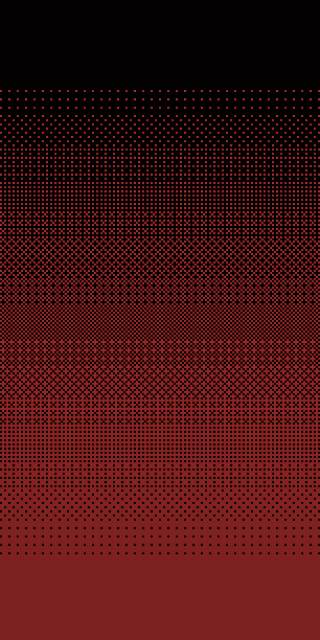
Reproduce this background procedurally as a WebGL 2 fragment shader.

```glsl
#version 300 es
precision highp float;

uniform vec2 u_resolution;
out vec4 fragColor;

const float COLUMNS = 153.0;  // dither cells across the width
const int SAMPLES = 4;        // subsamples per axis for smooth edges
const vec3 NIGHT = vec3(0.008, 0.0, 0.0);
const vec3 BRICK = vec3(0.485, 0.125, 0.125);
const vec3 EMBER = vec3(0.66, 0.165, 0.165);

// 2x2 ordered threshold, 0 to 3
int bayer2(ivec2 p) {
    p &= 1;
    return 2 * (p.x ^ p.y) + p.y;
}

// 4x4 ordered threshold, 0 to 15
int bayer4(ivec2 p) {
    return 4 * bayer2(p) + bayer2(p >> 1);
}

// Amount of red at a height, from 0 at the top to 1 at the base
float redAmount(float height) {
    return clamp((0.891 - height) / 0.782, 0.0, 1.0);
}

// Red ink glows a little more toward the top
vec3 inkColor(float height) {
    return mix(BRICK, EMBER, smoothstep(0.05, 0.75, height));
}

// Whether a cell is inked: 1 or 0
float ditherCell(ivec2 cell, float rows) {
    float height = (float(cell.y) + 0.5) / rows;
    float threshold = float(bayer4(cell + ivec2(0, 2))) + 0.5;
    return step(threshold, 16.0 * redAmount(height));
}

// Box-filtered ink coverage of one pixel
float inkCoverage(vec2 pixelCorner, float cellSize, float rows) {
    float sum = 0.0;
    for (int j = 0; j < SAMPLES; j++) {
        for (int i = 0; i < SAMPLES; i++) {
            vec2 offset = (vec2(i, j) + 0.5) / float(SAMPLES);
            ivec2 cell = ivec2(floor((pixelCorner + offset) / cellSize));
            sum += ditherCell(cell, rows);
        }
    }
    return sum / float(SAMPLES * SAMPLES);
}

void main() {
    float cellSize = u_resolution.x / COLUMNS;
    float rows = u_resolution.y / cellSize;
    float height = gl_FragCoord.y / u_resolution.y;
    float coverage = inkCoverage(floor(gl_FragCoord.xy), cellSize, rows);
    fragColor = vec4(mix(NIGHT, inkColor(height), coverage), 1.0);
}
```
